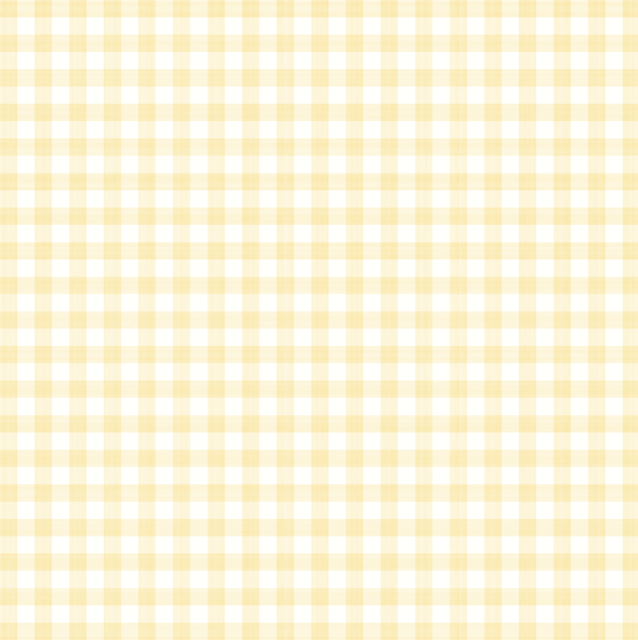
Write a Shadertoy shader that draws this pattern.

```glsl
// Pale yellow gingham cloth: equal yellow and white bands run both ways.
// Each direction adds half of the dye, so crossings come out full yellow,
// single bands cream and gaps white. Hashed threads vary the dye slightly.

const float REPEATS = 18.5;           // band pairs over the canvas height
const float THREADS_PER_REPEAT = 14.0;
const float THREAD_CONTRAST = 0.34;
const float SLUB_CONTRAST = 0.12;     // dye change along a thread
const vec3 WHITE = vec3(1.0, 1.0, 0.99);
const vec3 YELLOW = vec3(0.984, 0.927, 0.728);

float hash(vec2 p) {
    return fract(sin(dot(p, vec2(127.1, 311.7))) * 43758.5453);
}

// Running area of a band that fills the first half of every repeat.
float bandArea(float x) {
    return 0.5 * floor(x) + min(fract(x), 0.5);
}

// Band coverage averaged over a filter of the given width.
float band(float x, float width) {
    return (bandArea(x + 0.5 * width) - bandArea(x - 0.5 * width)) / width;
}

// Dye strength around 1: soft steps across threads, slow drift along them.
float threadDye(float across, float along, float seed) {
    float t = across * THREADS_PER_REPEAT;
    float id = floor(t);
    float blend = smoothstep(0.6, 1.0, fract(t));
    float tone = mix(hash(vec2(id, seed)), hash(vec2(id + 1.0, seed)), blend);
    float s = along * 4.0;
    float slub = mix(hash(vec2(id, floor(s) + seed)),
                     hash(vec2(id, floor(s) + 1.0 + seed)),
                     smoothstep(0.0, 1.0, fract(s)));
    return 1.0 + THREAD_CONTRAST * (tone - 0.5) + SLUB_CONTRAST * (slub - 0.5);
}

// Dye laid down by one set of parallel bands.
float dyedBands(float across, float along, float width, float seed) {
    return band(across, width) * threadDye(across, along, seed);
}

void mainImage(out vec4 fragColor, in vec2 fragCoord) {
    // Repeats are counted from the upper left corner.
    vec2 p = vec2(fragCoord.x, iResolution.y - fragCoord.y);
    p *= REPEATS / iResolution.y;
    float width = max(1.3 * REPEATS / iResolution.y, 0.035);

    // Warp and weft each contribute half of the colour.
    float warp = dyedBands(p.x, p.y, width, 3.0);
    float weft = dyedBands(p.y, p.x, width, 71.0);
    vec3 color = mix(WHITE, YELLOW, 0.5 * (warp + weft));

    fragColor = vec4(color, 1.0);
}
```
